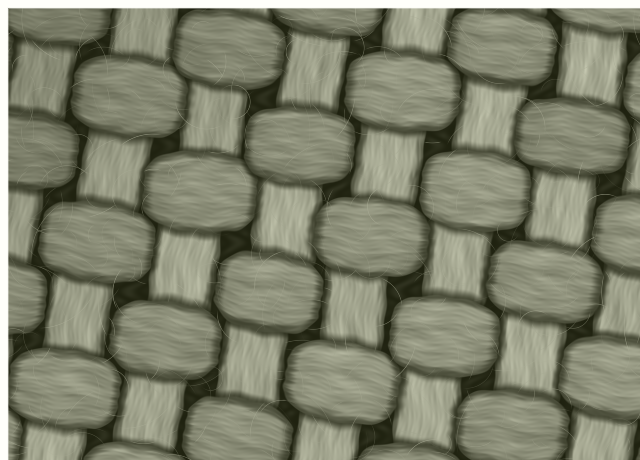
A WebGL 2 fragment shader for this texture:

```glsl
#version 300 es
precision highp float;
// Coarse plain weave of grey-green plant fibre, with a pale margin at left and top.
// A skewed lattice holds strands in checkerboard order: upright warp pieces are laid
// first, bulging weft pieces cover them, then loose curved hairs are scattered on top.
uniform vec2 u_resolution;
out vec4 fragColor;

vec3 hash3(vec2 c) {
    vec3 h = fract(c.xyx * vec3(0.1031, 0.1130, 0.0973) + 0.37);
    h += dot(h, h.yzx + 33.33);
    return fract((h.xxy + h.yzz) * h.zyx);
}

float roundBox(vec2 p, vec2 halfSize, float radius) {
    vec2 q = abs(p) - halfSize + radius;
    return length(max(q, 0.0)) + min(max(q.x, q.y), 0.0) - radius;
}

// Layered sines running along x, each bent by the layers before it
float fibres(vec2 s, float seed) {
    float n = 0.0, freq = 75.0;
    for (int k = 0; k < 5; k++) {
        float bend = 2.4 * sin(s.x * freq * 0.09 + seed * freq);
        float fade = 0.65 + 0.35 * sin(s.x * freq * 0.3 + seed * 40.0 + n * 3.0);
        n += 0.24 * fade * sin(s.y * freq + bend + n * 2.0 + seed * freq * 3.0);
        freq *= 1.68;
    }
    return n;
}

// Lays all strands of one direction over the tone so far
float layStrands(float tone, vec2 p, bool weft) {
    const vec2 origin = vec2(0.652, 0.688);
    const mat2 lattice = mat2(0.188, -0.049, 0.034, 0.158);
    vec2 home = round(inverse(lattice) * (p - origin));
    float soft = max(0.0025, 0.7 / u_resolution.y);
    for (int j = -1; j <= 1; j++)
    for (int i = -1; i <= 1; i++) {
        vec2 cell = home + vec2(i, j);
        bool even = mod(cell.x + cell.y, 2.0) < 0.5;
        if (even != weft) continue;
        vec3 rnd = hash3(cell + 20.0);

        // Local frame: x along the strand, y across it
        vec2 d = p - origin - lattice * cell - (rnd.xy - 0.5) * 0.014;
        float tilt = -0.13 + (rnd.z - 0.5) * 0.12;
        vec2 axis = vec2(cos(tilt), sin(tilt));
        vec2 s = vec2(dot(d, axis), dot(d, vec2(-axis.y, axis.x)));
        if (!weft) s = s.yx;
        vec2 halfSize = weft ? vec2(0.121, 0.084) : vec2(0.112, 0.071);
        halfSize *= 0.96 + 0.08 * rnd.yx;
        float along = s.x / halfSize.x;
        s.y /= 1.0 - (weft ? 0.24 : 0.06) * min(along * along, 1.5);

        float edge = roundBox(s, halfSize, weft ? 0.045 : 0.025);
        edge += 0.0018 * sin(s.x * 90.0 + rnd.x * 30.0) + 0.0012 * sin(s.y * 170.0 + rnd.y * 30.0);
        if (edge > 0.04) continue;

        // Contact shadow, then the rounded fibrous surface
        tone *= mix(0.32, 1.0, smoothstep(0.0, 0.021, edge));
        float streak = fibres(s, rnd.z + 0.1);
        float surface = (weft ? 0.76 : 0.90) + (rnd.x - 0.5) * 0.10;
        surface += 0.17 * streak + 0.03 * sin(s.x * 60.0 + 3.0 * sin(s.y * 45.0) + rnd.y * 9.0);
        surface -= 0.10 * along * along;
        surface += weft ? 0.5 * s.y : 0.0;
        surface *= mix(0.42, 1.0, smoothstep(0.002, 0.024, -edge + 0.005 * streak));
        tone = mix(tone, surface, 1.0 - smoothstep(-soft, soft, edge));
    }
    return tone;
}

// Short arcs, one per grid cell, with random middle, heading and curvature
float looseHairs(vec2 p, float size, float seed) {
    vec2 home = floor(p / size);
    float cover = 0.0, soft = max(0.0018, 0.8 / u_resolution.y);
    for (int j = -1; j <= 1; j++)
    for (int i = -1; i <= 1; i++) {
        vec2 cell = home + vec2(i, j);
        vec3 rnd = hash3(cell + seed);
        vec3 form = hash3(cell + seed + 57.0);
        vec2 toMiddle = p - (cell + rnd.xy) * size;
        float heading = 6.2832 * rnd.z;
        float radius = size * mix(0.4, 1.8, form.x);
        vec2 centre = radius * vec2(cos(heading), sin(heading));
        float line = abs(length(toMiddle + centre) - radius);
        float reach = size * mix(0.3, 0.9, form.y);
        float ends = 1.0 - smoothstep(0.6 * reach, reach, length(toMiddle));
        cover = max(cover, ends * form.z * (1.0 - smoothstep(0.0, soft, line)));
    }
    return cover;
}

void main() {
    vec2 p = gl_FragCoord.xy / u_resolution.y;
    float px = 1.0 / u_resolution.y;

    // Dark gaps, warp, then weft
    float tone = 0.06 + 0.05 * sin(p.x * 130.0 + 3.0 * sin(p.y * 90.0));
    tone = layStrands(tone, p, false);
    tone = layStrands(tone, p, true);

    // Dimmer light towards the upper left
    tone *= 1.0 - 0.2 * smoothstep(0.75, 0.0, length(p - vec2(0.05, 0.95)) * 0.9);

    // Stray hairs
    tone = mix(tone, 0.95, 0.5 * looseHairs(p, 0.085, 11.0));
    tone = mix(tone, 0.88, 0.45 * looseHairs(p + 0.31, 0.055, 83.0));

    vec3 shadowGreen = vec3(0.12, 0.13, 0.06);
    vec3 paleFibre = vec3(0.70, 0.71, 0.62);
    vec3 color = mix(shadowGreen, paleFibre, clamp(tone, 0.0, 1.2));

    // Pale margin at left and top
    float inside = min(p.x - 0.018, 0.982 - p.y);
    color = mix(vec3(1.0, 1.0, 0.98), color, smoothstep(-px, px, inside));
    fragColor = vec4(color, 1.0);
}
```
